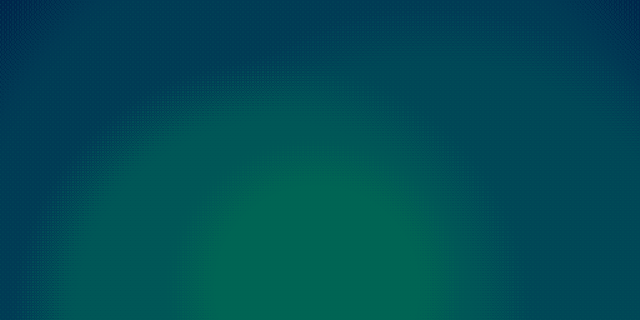
This background is drawn by a WebGL 1 fragment shader. Its source:

```glsl
precision highp float;
// A deep blue field with broad teal and green glows rising from the lower edge
// and navy upper corners. Each glow is a radial falloff, blended through a
// fine 4 by 4 ordered dither that gives the transitions a dotted grain.

uniform vec2 u_resolution;

// 2 by 2 ordered threshold, the building block of the larger matrix
float bayer2(vec2 cell) {
  cell = floor(cell);
  return fract(cell.x * 0.5 + cell.y * cell.y * 0.75);
}

float bayer4(vec2 cell) {
  return bayer2(cell * 0.5) * 0.25 + bayer2(cell) + 0.03125;
}

// 1 inside the inner radius, falling to 0 at the outer radius
float glow(vec2 p, vec2 center, float inner, float outer) {
  return 1.0 - smoothstep(inner, outer, distance(p, center));
}

// Softened dither: partly dotted, partly smooth
float dither(float amount, float threshold) {
  float dots = smoothstep(threshold - 0.2, threshold + 0.2, amount);
  return mix(amount, dots, 0.6);
}

void main() {
  // Height runs from 0 to 1; width is normalized to 0 to 2
  vec2 p = gl_FragCoord.xy / u_resolution * vec2(2.0, 1.0);
  float threshold = bayer4(floor(p * 256.0));

  vec3 navy = vec3(0.0, 0.145, 0.295);
  vec3 blue = vec3(0.005, 0.230, 0.335);
  vec3 darkTeal = vec3(0.0, 0.278, 0.340);
  vec3 teal = vec3(0.0, 0.340, 0.342);
  vec3 green = vec3(0.0, 0.395, 0.328);

  // Dark corners
  float corners = 1.0 - glow(p, vec2(1.02, 0.1), 1.08, 1.38);
  vec3 color = mix(blue, navy, dither(corners, threshold));

  // Nested glows, from the wide right-hand one to the green core
  float wide = glow(p, vec2(1.35, 0.0), 0.78, 1.02);
  float ring = glow(p, vec2(0.85, 0.0), 0.60, 0.84);
  float core = glow(p, vec2(0.99, 0.1), 0.30, 0.49);
  color = mix(color, darkTeal, dither(wide, threshold));
  color = mix(color, teal, dither(ring, threshold));
  color = mix(color, green, dither(core, threshold));

  gl_FragColor = vec4(color, 1.0);
}
```
